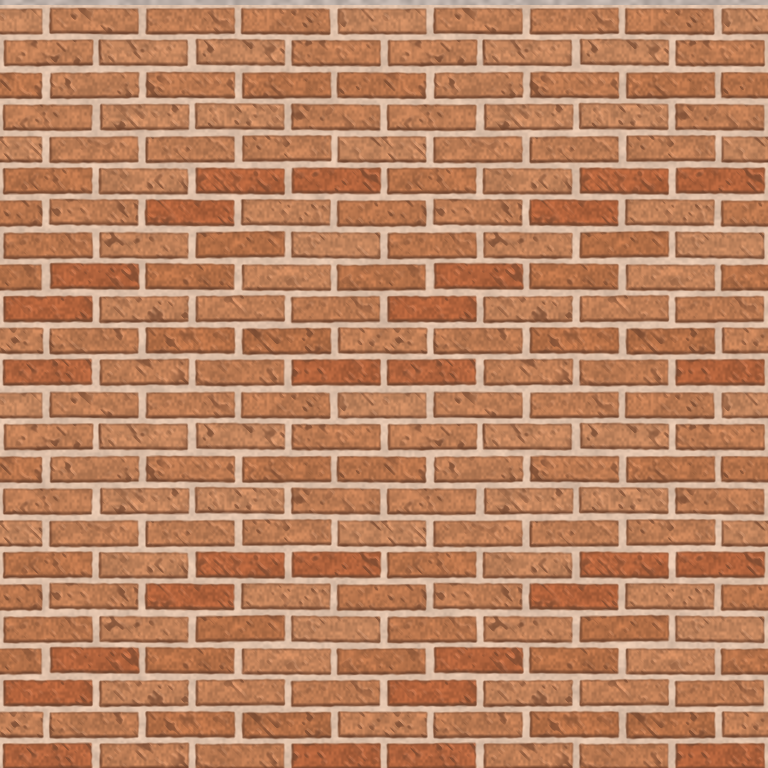
A Shadertoy shader for this texture:

```glsl
// Running-bond brick wall: 8 bricks across and 24 courses down, with pale joints.
// Each brick is a slightly crooked rounded box with its own tone, diagonal
// scratches, grain and dark lower-left edges; tones recur every 4 x 12 bricks.

#define BRICKS vec2(8.0, 24.0)      // bricks across, courses down
#define VARIETY vec2(4.0, 12.0)     // bricks before the tones recur
#define HALF_SIZE vec2(1.39, 0.405) // brick half size, in course heights
#define TOP_STRIP 0.0065            // grey band along the top edge
#define WEAR 0.42                   // strength of the scratches
#define BRICK_LIGHT vec3(0.765, 0.525, 0.370)
#define BRICK_DEEP vec3(0.705, 0.435, 0.275)
#define BRICK_RED vec3(0.690, 0.375, 0.225)
#define EDGE_DARK vec3(0.430, 0.265, 0.180)
#define MORTAR vec3(0.870, 0.750, 0.660)
#define MORTAR_GREY vec3(0.730, 0.680, 0.650)

float hash(vec2 p) {
    vec3 q = fract(vec3(p.xyx) * 0.1031);
    q += dot(q, q.yzx + 33.33);
    return fract((q.x + q.y) * q.z);
}

// Smooth value noise
float noise(vec2 p) {
    vec2 i = floor(p), f = fract(p);
    f = f * f * (3.0 - 2.0 * f);
    float low = mix(hash(i), hash(i + vec2(1, 0)), f.x);
    float high = mix(hash(i + vec2(0, 1)), hash(i + vec2(1, 1)), f.x);
    return mix(low, high, f.y);
}

float roundedBox(vec2 p, vec2 halfSize, float radius) {
    vec2 d = abs(p) - halfSize + radius;
    return length(max(d, 0.0)) + min(max(d.x, d.y), 0.0) - radius;
}

// Fired clay face: p is the place on the brick, id picks its look
vec3 brickColor(vec2 p, vec2 id) {
    vec2 seed = 40.0 * vec2(hash(id + 3.1), hash(id + 7.7));
    float tone = hash(id + 11.3);
    vec3 color = mix(BRICK_DEEP, BRICK_LIGHT, tone);
    color = mix(color, BRICK_RED, 0.85 * step(0.88, hash(id + 19.9)));

    // Broad blotches and fine grain
    color *= 0.92 + 0.15 * noise(p * vec2(2.5, 4.0) + seed);
    color *= 0.90 + 0.20 * noise(p * vec2(13.0, 10.0) + seed.yx);

    // Short strokes falling to the right, each with a lit flank
    vec2 slant = vec2((p.x + p.y) * 6.5, (p.x - p.y) * 2.6) + seed;
    float groove = smoothstep(0.66, 0.90, noise(slant));
    float flank = smoothstep(0.66, 0.90, noise(slant - vec2(0.8, 0.0)));
    float patchy = 0.35 + 0.65 * smoothstep(0.3, 0.7, noise(p * 1.7 + seed.yx));
    color = mix(color, EDGE_DARK, WEAR * 1.6 * groove * patchy);
    color += 0.12 * WEAR * flank * (1.0 - groove);

    // Shadowed lower and left edges, fainter upper and right ones
    vec2 fromLow = p + HALF_SIZE, fromHigh = HALF_SIZE - p;
    float shade = 0.85 * (1.0 - smoothstep(0.03, 0.15, fromLow.y));
    shade = max(shade, 0.75 * (1.0 - smoothstep(0.02, 0.12, fromLow.x)));
    shade = max(shade, 0.40 * (1.0 - smoothstep(0.00, 0.09, fromHigh.y)));
    shade = max(shade, 0.35 * (1.0 - smoothstep(0.00, 0.08, fromHigh.x)));
    shade *= 0.75 + 0.5 * noise(p * 5.0 + seed);
    return mix(color, EDGE_DARK, min(shade, 1.0));
}

void mainImage(out vec4 fragColor, in vec2 fragCoord) {
    vec2 uv = fragCoord / iResolution.xy;
    float depth = 1.0 - uv.y;

    // Courses count from the top; every other one moves half a brick
    vec2 grid = vec2(uv.x, depth - TOP_STRIP) * BRICKS;
    float row = floor(grid.y);
    grid.x += 0.52 * (1.0 - mod(row, 2.0));
    vec2 id = mod(floor(grid), VARIETY);

    // Place within the brick, in course heights, y upward
    vec2 p = (fract(grid) - 0.5) * vec2(BRICKS.y / BRICKS.x, -1.0);
    p += 0.05 * (vec2(hash(id + 23.0), hash(id + 29.0)) - 0.5);
    p.y += p.x * 0.025 * (hash(id + 31.0) - 0.5);

    // Mortar with sandy grain, greyer along the top
    vec2 sand = uv * BRICKS.y;
    vec3 color = MORTAR * (0.90 + 0.12 * noise(sand * 3.0) + 0.08 * noise(sand * 11.0));
    float pixel = BRICKS.y / iResolution.y;
    float strip = 1.0 - smoothstep(-0.5, 0.5, (depth - TOP_STRIP) * iResolution.y);
    color = mix(color, MORTAR_GREY * (0.9 + 0.2 * noise(sand * 5.0)), strip);

    // Brick with a slightly ragged outline
    float ragged = 0.035 * (noise(p * 6.0 + id * 9.0) - 0.5);
    float edge = roundedBox(p, HALF_SIZE, 0.05) + ragged;
    float soft = max(0.04, 0.75 * pixel);
    float cover = (1.0 - smoothstep(-soft, soft, edge)) * (1.0 - strip);
    color = mix(color, brickColor(p, id), cover);

    fragColor = vec4(color, 1.0);
}
```
